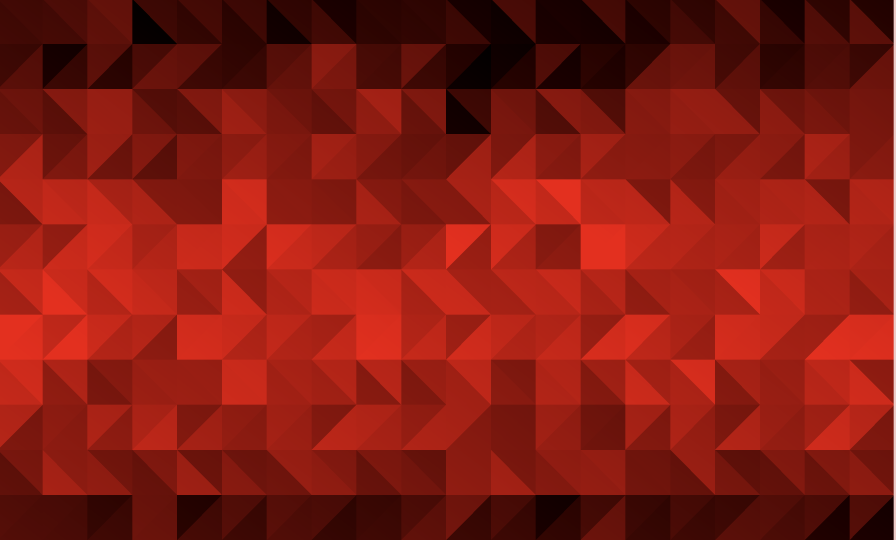
Write a Shadertoy shader that draws this background.

```glsl
// A mosaic of red triangles: square cells split by diagonals whose slope flips each row.
// Every triangle takes its shade from a row level, broad soft patches and a hash,
// then passes through a dark-to-scarlet ramp. Supersampling smooths the edges.

const vec2 GRID_SIZE = vec2(19.984, 11.973);   // cells across and down the canvas
const vec2 GRID_SHIFT = vec2(0.05, 0.026);     // part of the first cell cut off
const float SHADE_SPREAD = 0.42;               // random range of the triangle shades
const float TRIANGLE_SHARE = 0.7;              // randomness per triangle rather than per cell
const float FACET_SLOPE = 0.035;               // faint gradient inside each triangle
const float MAX_SHADE = 0.89;
const float MARGIN_WIDTH = 0.0025;             // pale strip on the right side
const vec3 MARGIN_COLOR = vec3(0.93, 0.80, 0.79);
const vec3 RAMP_GAIN = vec3(1.0, 0.24, 0.165);
const vec3 RAMP_BIAS = vec3(0.0, -0.025, -0.024);
const int SAMPLES = 3;

// Mean shade of each row, from the top down
const float ROW_LEVEL[12] = float[12](
    0.19, 0.27, 0.46, 0.52, 0.63, 0.69, 0.71, 0.73, 0.65, 0.59, 0.49, 0.26);

// Soft patches: column, row from the top, radius, gain
const vec4 PATCHES[12] = vec4[12](
    vec4(5.5, 0.5, 1.2, -0.14), vec4(6.8, 1.5, 1.3, 0.12),
    vec4(10.8, 1.3, 1.4, -0.12), vec4(10.5, 2.5, 0.6, -0.20),
    vec4(13.6, 3.6, 1.0, 0.12), vec4(13.3, 4.8, 0.8, 0.15),
    vec4(16.0, 5.4, 1.0, 0.14), vec4(19.4, 5.6, 0.7, 0.15),
    vec4(1.0, 7.6, 1.0, 0.15), vec4(3.3, 8.3, 0.8, -0.20),
    vec4(18.6, 8.6, 1.1, 0.14), vec4(1.2, 10.8, 0.6, 0.20));

// Integer hash to the range 0..1
float hash(ivec3 key) {
    uint h = uint(key.x) * 374761393u + uint(key.y) * 668265263u + uint(key.z) * 974711u;
    h = (h ^ (h >> 13)) * 1274126177u;
    h = (h ^ (h >> 16)) * 2246822519u;
    h ^= h >> 15;
    return float(h & 65535u) / 65535.0;
}

// Sum of the broad light and dark patches at a grid position
float patchLight(vec2 p) {
    float light = 0.0;
    for (int i = 0; i < 12; i++) {
        vec2 offset = (p - PATCHES[i].xy) / PATCHES[i].z;
        light += PATCHES[i].w * exp(-dot(offset, offset));
    }
    return light;
}

vec3 mosaic(vec2 uv) {
    if (uv.x > 1.0 - MARGIN_WIDTH) return MARGIN_COLOR;

    // Cell and the side of its diagonal
    vec2 gridPos = vec2(uv.x, 1.0 - uv.y) * GRID_SIZE + GRID_SHIFT;
    ivec2 cell = ivec2(floor(gridPos));
    vec2 local = fract(gridPos);
    bool evenRow = (cell.y & 1) == 0;
    float diagonal = evenRow ? local.y : 1.0 - local.y;
    bool leftSide = local.x < diagonal;

    // Centre of the triangle
    vec2 center = vec2(leftSide ? 1.0 : 2.0, leftSide == evenRow ? 2.0 : 1.0) / 3.0;

    // Shade from row, patches, chance and facet gradient
    float cellRandom = hash(ivec3(cell, 0));
    float triangleRandom = hash(ivec3(cell, leftSide ? 1 : 2));
    float shade = ROW_LEVEL[clamp(cell.y, 0, 11)] + patchLight(vec2(cell) + center);
    shade += SHADE_SPREAD * (mix(cellRandom, triangleRandom, TRIANGLE_SHARE) - 0.5);
    shade += FACET_SLOPE * dot(local - center, vec2(-0.6, 0.8));
    shade = clamp(shade, 0.0, MAX_SHADE);
    return max(shade * RAMP_GAIN + RAMP_BIAS, 0.0);
}

void mainImage(out vec4 fragColor, in vec2 fragCoord) {
    vec3 color = vec3(0.0);
    for (int y = 0; y < SAMPLES; y++) {
        for (int x = 0; x < SAMPLES; x++) {
            vec2 jitter = (vec2(x, y) + 0.5) / float(SAMPLES) - 0.5;
            color += mosaic((fragCoord + jitter) / iResolution.xy);
        }
    }
    fragColor = vec4(color / float(SAMPLES * SAMPLES), 1.0);
}
```
